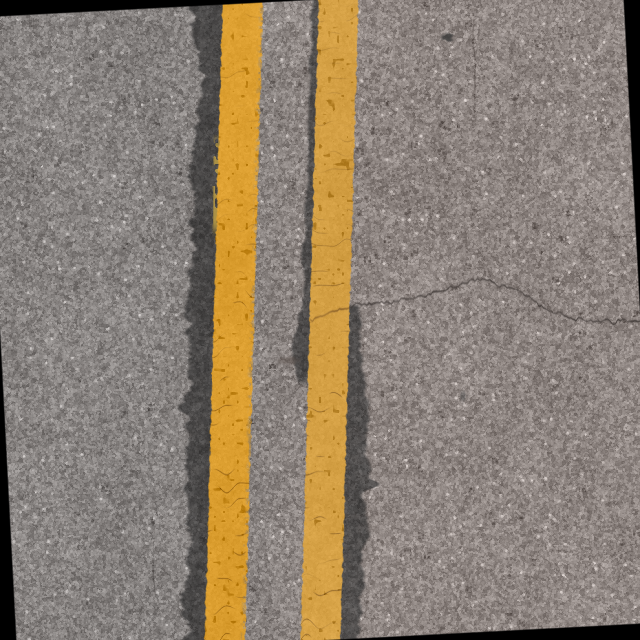
Reproduce this texture procedurally as a WebGL 2 fragment shader.

```glsl
#version 300 es
precision highp float;
// Worn road surface seen from above, slightly rotated on black: two yellow stripes,
// ragged dark tar beside them and a thin wandering crack.
// Cellular noise makes the stones; smooth bands with layered sines make the edges.
uniform vec2 u_resolution;
out vec4 fragColor;

float hash(vec2 p) {
  vec3 q = fract(p.xyx * vec3(0.1031, 0.103, 0.0973));
  q += dot(q, q.yzx + 33.33);
  return fract((q.x + q.y) * q.z);
}

float noise(vec2 p) {
  vec2 i = floor(p), f = fract(p);
  f *= f * (3.0 - 2.0 * f);
  return mix(mix(hash(i), hash(i + vec2(1, 0)), f.x),
             mix(hash(i + vec2(0, 1)), hash(i + 1.0), f.x), f.y);
}

// x: distance to the nearest stone centre, y: random shade of that stone
vec2 stones(vec2 p) {
  vec2 cell = floor(p), best = vec2(9.0, 0.0);
  for (int j = -1; j <= 1; j++)
    for (int i = -1; i <= 1; i++) {
      vec2 c = cell + vec2(i, j);
      float d = length(c + vec2(hash(c), hash(c + 71.3)) - p);
      if (d < best.x) best = vec2(d, hash(c + 19.7));
    }
  return best;
}

// 1 between lo and hi, with soft ends
float band(float x, float lo, float hi, float soft) {
  return smoothstep(lo - soft, lo + soft, x) * (1.0 - smoothstep(hi - soft, hi + soft, x));
}

float bump(float x, float centre, float width) {
  float d = (x - centre) / width;
  return exp(-d * d);
}

float ragged(float y) {
  return 0.004 * sin(y * 47.0 + 2.0 * sin(y * 19.0)) + 0.012 * (noise(vec2(y * 75.0, 3.0)) - 0.5)
       + 0.006 * (noise(vec2(y * 210.0, 8.0)) - 0.5);
}

float spot(vec2 p, vec2 centre, vec2 size) {
  return 1.0 - smoothstep(0.5, 1.2, length((p - centre) / size) + 0.6 * (noise(p * 220.0) - 0.5));
}

void main() {
  vec2 p = gl_FragCoord.xy / u_resolution;
  float x = p.x, y = p.y;
  float px = 1.0 / min(u_resolution.x, u_resolution.y);
  float soft = max(px, 0.0013);

  // asphalt: stones in two sizes over broad stains
  vec2 coarse = stones(p * 150.0), fine = stones(p * 290.0 + 40.0);
  float grain = 0.11 * (coarse.y - 0.5) + 0.15 * (fine.y - 0.5) - 0.06 * (fine.x - 0.45);
  float stain = 0.035 * (noise(p * vec2(11.0, 7.0)) - 0.5) + 0.03 * (noise(p * 37.0) - 0.5);
  vec3 asphalt = mix(vec3(0.525, 0.508, 0.50), vec3(0.56, 0.525, 0.51), smoothstep(0.25, 0.6, x));
  vec3 color = asphalt + grain + stain;
  color += 0.17 * smoothstep(0.95, 0.99, coarse.y) * smoothstep(0.5, 0.15, coarse.x);
  color -= 0.13 * smoothstep(0.96, 0.99, hash(floor(p * 95.0))) * smoothstep(0.6, 0.2, coarse.x);

  // tar strips: left of each stripe, then right of the second one
  float edgeA = 0.289 + 0.017 * y + ragged(y) - 0.013 * bump(y, 0.37, 0.014)
              + 0.009 * bump(y, 0.89, 0.05) - 0.011 * smoothstep(0.93, 1.0, y);
  float tar = band(x, edgeA, 0.345 + 0.029 * y, 0.004);
  float edgeB = 0.463 + 0.025 * y + 0.35 * ragged(y + 3.0) - 0.015 * bump(y, 0.455, 0.055)
              - 0.004 * bump(y, 0.6, 0.12);
  tar = max(tar, 0.9 * band(x, edgeB, 0.50 + 0.027 * y, 0.0035) * smoothstep(0.395, 0.408, y));
  float edgeC = 0.562 + 0.012 * bump(y, 0.31, 0.15) + 0.6 * ragged(y + 7.0)
              + 0.020 * bump(y, 0.243, 0.008) + 0.009 * bump(y, 0.17, 0.018)
              + 0.008 * bump(y, 0.088, 0.01);
  tar = max(tar, 0.9 * band(x, 0.52 + 0.029 * y, edgeC, 0.004) * (1.0 - smoothstep(0.519, 0.527, y)));
  tar *= 0.88 + 0.24 * (noise(p * 130.0) - 0.3);
  vec3 tarColor = vec3(0.268, 0.262, 0.26) + 0.42 * grain + stain;
  color = mix(color, tarColor, clamp(tar, 0.0, 1.0));
  color = mix(color, vec3(0.36, 0.32, 0.30), 0.55 * spot(p, vec2(0.45, 0.437), vec2(0.017, 0.008)));
  color = mix(color, vec3(0.20), 0.75 * spot(p, vec2(0.70, 0.942), vec2(0.009, 0.007)));
  color = mix(color, vec3(0.28), 0.5 * spot(p, vec2(0.724, 0.381), vec2(0.006, 0.011)));

  // faint upright cracks
  float drift = 0.004 * (noise(vec2(y * 60.0, 5.0)) - 0.5);
  color -= 0.12 * bump(x, 0.741 + drift, 0.0014) * band(y, 0.82, 0.97, 0.02);
  color -= 0.035 * bump(x, 0.69 + 3.0 * drift, 0.012) * band(y, 0.65, 0.82, 0.06);
  color -= 0.14 * bump(x, 0.241 + drift, 0.0015) * band(y, 0.075, 0.125, 0.01);

  // stray yellow flecks on the tar
  float fleck = smoothstep(0.52, 0.64, noise(p * vec2(230.0, 150.0)))
              * band(x, 0.326 + 0.01 * y, 0.345, 0.003) * band(y, 0.64, 0.78, 0.015);
  color = mix(color, vec3(0.74, 0.62, 0.27), 0.85 * fleck);

  // yellow paint, worn along the edges and crossed by short fissures
  float wobble = 0.0022 * (noise(vec2(y * 120.0, 1.0)) - 0.5) + 0.0016 * (noise(p * 300.0) - 0.5);
  float sx = x - 0.028 * y + wobble;
  float first = band(sx, 0.320, 0.383, soft), second = band(sx, 0.470, 0.532, soft);
  float worn = smoothstep(0.374, 0.384, sx) * first * smoothstep(0.45, 0.75, noise(p * 210.0));
  vec3 paint = mix(vec3(0.865, 0.625, 0.19), vec3(0.835, 0.63, 0.27), step(0.43, sx));
  paint += 0.22 * grain + 0.8 * stain;
  float row = y * 42.0 + 1.1 * noise(vec2(x * 48.0, y * 9.0));
  float fissure = bump(fract(row), 0.5, 0.045) * smoothstep(0.55, 0.8, noise(vec2(x * 40.0, floor(row) * 3.7)));
  paint -= vec3(0.20, 0.17, 0.08) * fissure * (1.0 - 0.6 * smoothstep(0.4, 0.8, y));
  paint -= 0.14 * smoothstep(0.82, 0.94, noise(p * 140.0 + 9.0));
  color = mix(color, paint, max(first * (1.0 - 0.6 * worn), second));

  // main crack, climbing to a crest and falling to the right
  float path = 0.500 + 0.023 * smoothstep(0.47, 0.56, x) + 0.012 * smoothstep(0.56, 0.66, x)
             + 0.027 * smoothstep(0.64, 0.75, x) - 0.061 * smoothstep(0.75, 0.91, x)
             - 0.006 * smoothstep(0.9, 1.0, x);
  path += 0.008 * (noise(vec2(x * 95.0, 2.0)) - 0.5) + 0.004 * (noise(vec2(x * 260.0, 6.0)) - 0.5);
  float crack = bump(y, path, 0.0019) * smoothstep(0.480, 0.488, x) * (0.55 + 0.45 * noise(p * 90.0));
  color = mix(color, mix(vec3(0.50, 0.34, 0.14), vec3(0.25, 0.225, 0.215), 1.0 - second), 0.85 * crack);

  // rotated square outline on black
  vec2 q = mat2(0.9986, -0.0525, 0.0525, 0.9986) * (p - 0.5);
  float outside = max(abs(q.x), abs(q.y)) - 0.5;
  color *= 1.0 - smoothstep(-px, px, outside);
  fragColor = vec4(clamp(color, 0.0, 1.0), 1.0);
}
```
